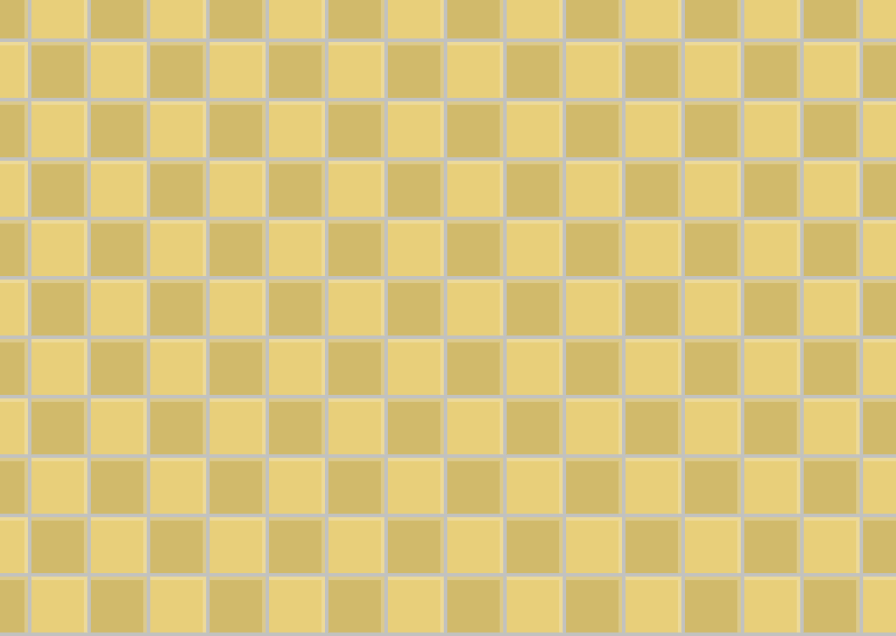
A Shadertoy shader for this pattern:

```glsl
const float TILES_DOWN = 364.0 / 34.0;
const float GROUT_WIDTH = 2.0 / 34.0;
const float BEVEL_WIDTH = 2.0 / 34.0;
const vec2 GRID_OFFSET = vec2(0.5, 0.5 * GROUT_WIDTH);

const vec3 DARK_TILE = vec3(0.82, 0.73, 0.42);
const vec3 LIGHT_TILE = vec3(0.91, 0.81, 0.48);
const vec3 GROUT = vec3(0.76, 0.76, 0.75);
const float BEVEL_SHINE = 0.23;

// Antialiased coverage of the region where dist is positive
float coverage(float dist, float pixel) {
    return clamp(dist / pixel + 0.5, 0.0, 1.0);
}

// Alternating tile colour by cell parity
vec3 checkerColor(vec2 cell, vec3 evenColor, vec3 oddColor) {
    return mix(evenColor, oddColor, mod(cell.x + cell.y, 2.0));
}

// Distance inside the tile face, measured from the grout on all sides
float faceDistance(vec2 local, float groutWidth) {
    vec2 inset = 0.5 - abs(local - 0.5) - 0.5 * groutWidth;
    return min(inset.x, inset.y);
}

// Positive within the strip along the top and right of the tile
float bevelDistance(vec2 local, float groutWidth, float bevelWidth) {
    vec2 inset = 1.0 - local - 0.5 * groutWidth;
    return bevelWidth - min(inset.x, inset.y);
}

void mainImage(out vec4 fragColor, in vec2 fragCoord) {
    float pixel = TILES_DOWN / iResolution.y;
    vec2 grid = fragCoord * pixel - GRID_OFFSET;
    vec2 cell = floor(grid);
    vec2 local = fract(grid);

    // Checkered faces with a pale raised edge
    vec3 color = checkerColor(cell, LIGHT_TILE, DARK_TILE);
    float bevel = coverage(bevelDistance(local, GROUT_WIDTH, BEVEL_WIDTH), pixel);
    color = mix(color, vec3(1.0), BEVEL_SHINE * bevel);

    // Grout between the tiles
    float face = coverage(faceDistance(local, GROUT_WIDTH), pixel);
    color = mix(GROUT, color, face);

    fragColor = vec4(color, 1.0);
}
```
